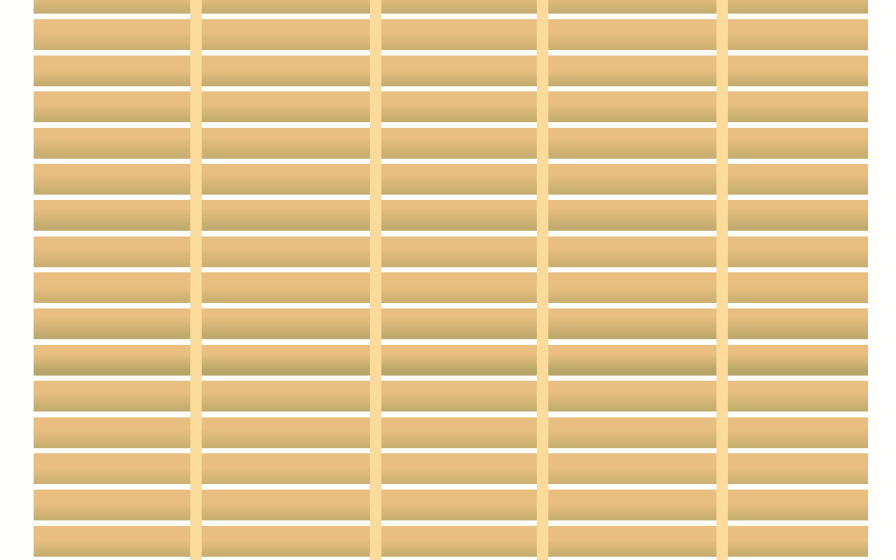
This pattern is drawn by a Shadertoy shader. Its source:

```glsl
// Lengths are fractions of the canvas height
const float SLAT_PITCH = 0.0646;
const float SLAT_HEIGHT = 0.0550;
const float FIRST_SLAT = 0.0062;
const float SLAT_JITTER = 0.0012;
const float BLIND_LEFT = 0.0600;
const float BLIND_RIGHT = 1.5500;

const int CORD_COUNT = 4;
const float FIRST_CORD = 0.3500;
const float CORD_PAIR = 0.6188;
const float CORD_STEP = 0.3208;
const float CORD_WIDTH = 0.0205;

const float DARK_ROW = 4.8;
const float DARK_AMOUNT = 0.45;

const vec3 BACKGROUND = vec3(1.0, 1.0, 0.995);
const vec3 WOOD = vec3(0.91, 0.75, 0.505);
const vec3 WOOD_SHADE = vec3(0.72, 0.65, 0.41);
const vec3 CORD = vec3(0.985, 0.86, 0.61);

float hash(float n) {
    return fract(sin(n * 12.9898 + 4.13) * 43758.55);
}

// Smoothed coverage of the span from lo to hi
float span(float x, float lo, float hi, float pixel) {
    float d = min(x - lo, hi - x);
    return clamp(0.5 + d / pixel, 0.0, 1.0);
}

// Plain wood above, shading to olive towards the lower edge
vec3 slatColor(float row, float depth) {
    float offset = row - DARK_ROW;
    float dark = DARK_AMOUNT * exp(-offset * offset);
    float start = mix(0.20, 0.50, hash(row + 31.0)) - 0.3 * dark;
    float end = mix(1.02, 1.38, hash(row + 7.0)) - dark;
    return mix(WOOD, WOOD_SHADE, clamp((depth - start) / (end - start), 0.0, 1.0));
}

void mainImage(out vec4 fragColor, in vec2 fragCoord) {
    float pixel = 1.0 / iResolution.y;
    vec2 p = fragCoord * pixel;

    // Horizontal slats, each slightly out of place
    float row = floor((p.y - FIRST_SLAT + 0.5 * (SLAT_PITCH - SLAT_HEIGHT)) / SLAT_PITCH);
    float bottom = FIRST_SLAT + row * SLAT_PITCH + SLAT_JITTER * (hash(row + 53.0) - 0.5);
    float top = bottom + SLAT_HEIGHT;
    float slat = span(p.y, bottom, top, pixel) * span(p.x, BLIND_LEFT, BLIND_RIGHT, pixel);
    float depth = clamp((top - p.y) / SLAT_HEIGHT, 0.0, 1.0);
    vec3 color = mix(BACKGROUND, slatColor(row, depth), slat);

    // Vertical cords, alternately wide and narrow apart
    for (int i = 0; i < CORD_COUNT; i++) {
        float center = FIRST_CORD + float(i / 2) * CORD_PAIR + float(i % 2) * CORD_STEP;
        float cord = span(p.x, center - 0.5 * CORD_WIDTH, center + 0.5 * CORD_WIDTH, pixel);
        color = mix(color, CORD, cord);
    }

    fragColor = vec4(color, 1.0);
}
```
